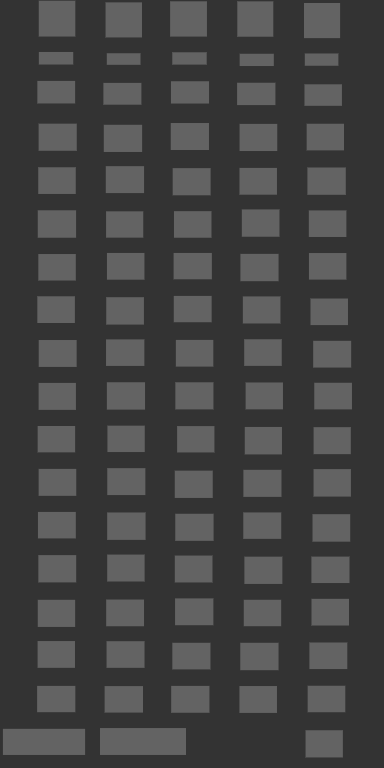
Write a Shadertoy shader that draws this pattern.

```glsl
#define BACKGROUND vec3(0.20)
#define KEY_COLOR vec3(0.39)
#define COLUMNS 5.0
#define FIRST_KEY vec2(0.1477, 0.3568)
#define PITCH vec2(0.1763, 0.1125)
#define KEY_HALF vec2(0.0492, 0.0350)
#define LAST_ROW 14.0
#define BOW 0.0033
#define TILT 0.0006
#define JITTER 0.0032
#define SIZE_JITTER 0.0008

const float PI = 3.14159;

float hash(vec2 p) {
    return fract(sin(dot(p, vec2(127.1, 311.7))) * 43758.5453);
}

vec2 signedHash2(vec2 p) {
    return 2.0 * vec2(hash(p), hash(p + 37.3)) - 1.0;
}

float boxDistance(vec2 p, vec2 halfSize) {
    vec2 q = abs(p) - halfSize;
    return length(max(q, 0.0)) + min(max(q.x, q.y), 0.0);
}

// Row index, with its centre depth and key half size; the top three rows differ
float rowLayout(float depth, out float centre, out vec2 halfSize) {
    if (depth < 0.115) {
        centre = 0.0500;
        halfSize = vec2(0.0472, 0.0462);
        return -3.0;
    }
    if (depth < 0.193) {
        centre = 0.1510;
        halfSize = vec2(0.0443, 0.0156);
        return -2.0;
    }
    if (depth < 0.300) {
        centre = 0.2422;
        halfSize = vec2(0.0492, 0.0286);
        return -1.0;
    }
    float row = clamp(round((depth - FIRST_KEY.y) / PITCH.y), 0.0, LAST_ROW);
    centre = FIRST_KEY.y + row * PITCH.y;
    halfSize = KEY_HALF;
    return row;
}

// Distance to the nearest key; p is in canvas widths, with y down from the top
float keyDistance(vec2 p) {
    float centreY;
    vec2 halfSize;
    float row = rowLayout(p.y, centreY, halfSize);

    // Columns spread apart slightly below the middle
    float pitch = PITCH.x + BOW * cos((centreY - 1.172) * PI / 1.122);
    float column = clamp(round((p.x - FIRST_KEY.x) / pitch), 0.0, COLUMNS - 1.0);

    // The last row has two wide keys and one regular key on the right
    if (row == LAST_ROW && column < COLUMNS - 1.0) {
        float leftKey = boxDistance(p - vec2(0.1146, 1.932), vec2(0.107, 0.034));
        float rightKey = boxDistance(p - vec2(0.3724, 1.931), vec2(0.112, 0.035));
        return min(leftKey, rightKey);
    }

    vec2 cell = vec2(column, row);
    vec2 centre = vec2(FIRST_KEY.x + column * pitch, centreY + column * TILT);
    centre += JITTER * signedHash2(cell + 5.0);
    halfSize += SIZE_JITTER * signedHash2(cell + 71.0);
    return boxDistance(p - centre, halfSize);
}

void mainImage(out vec4 fragColor, in vec2 fragCoord) {
    float pixel = 1.0 / iResolution.x;
    vec2 p = vec2(fragCoord.x, iResolution.y - fragCoord.y) * pixel;
    float coverage = clamp(0.5 - keyDistance(p) / pixel, 0.0, 1.0);
    fragColor = vec4(mix(BACKGROUND, KEY_COLOR, coverage), 1.0);
}
```
